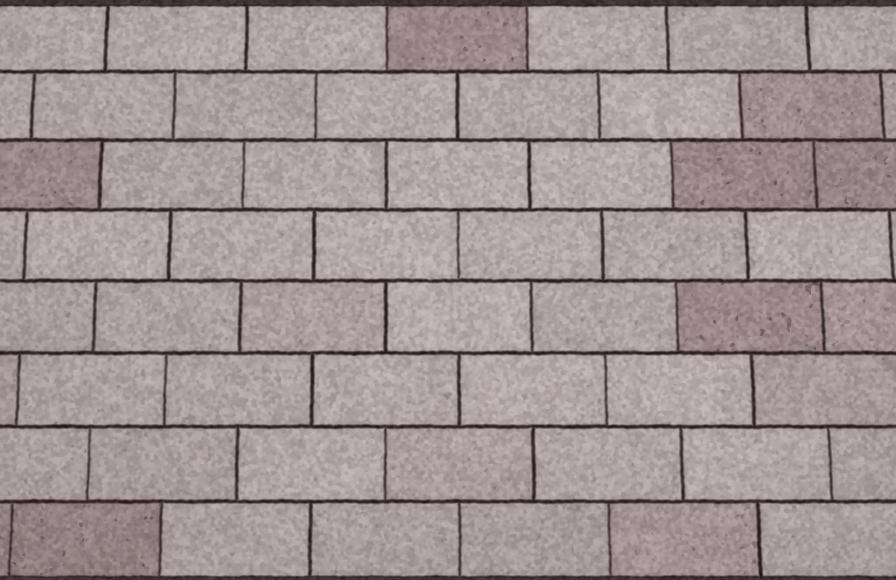
This texture is drawn by a WebGL 2 fragment shader. Its source:

```glsl
#version 300 es
precision highp float;

uniform vec2 u_resolution;
out vec4 fragColor;

#define ROWS 8.0
#define TOP_EDGE 0.008
#define ROW_HEIGHT 0.1145
#define ROW_GROWTH 0.001125
#define BRICK_WIDTH 0.1558
#define WIDTH_GROWTH 0.0015
#define JOINT_HALF 0.0031
#define JOINT_SOFT 0.0026
#define GRAIN_SCALE 165.0
#define PALE vec3(0.695, 0.645, 0.645)
#define RUST vec3(0.605, 0.525, 0.530)
#define MORTAR vec3(0.185, 0.135, 0.135)

float hash(vec2 p) {
    vec3 q = fract(p.xyx * vec3(0.1031, 0.1030, 0.0973));
    q += dot(q, q.yzx + 33.33);
    return fract((q.x + q.y) * q.z);
}

// Cellular noise: nearby grains blended by distance
float grains(vec2 p) {
    vec2 cell = floor(p);
    float total = 0.0, weight = 0.0;
    for (int j = -1; j <= 1; j++) {
        for (int i = -1; i <= 1; i++) {
            vec2 id = cell + vec2(i, j);
            vec2 center = id + vec2(hash(id + 17.0), hash(id + 59.0));
            vec2 d = center - p;
            float w = exp(-5.0 * dot(d, d));
            total += w * hash(id + 101.0);
            weight += w;
        }
    }
    return total / weight - 0.5;
}

// Layered sines for ragged joint edges
float ragged(float x, float seed) {
    return 0.5 * sin(x * 61.0 + seed * 2.3)
         + 0.3 * sin(x * 173.0 + seed * 5.1)
         + 0.3 * sin(x * 397.0 + seed * 7.7);
}

float jointMask(float dist, float halfWidth, float soft) {
    return 1.0 - smoothstep(halfWidth - soft, halfWidth + soft, dist);
}

void main() {
    vec2 uv = gl_FragCoord.xy / u_resolution;
    float aspect = u_resolution.x / u_resolution.y;
    vec2 p = vec2(uv.x * aspect, uv.y);
    float soft = max(JOINT_SOFT, 0.7 / u_resolution.y);

    // Courses grow taller toward the viewer
    float depth = 1.0 - uv.y - TOP_EDGE;
    float r = (sqrt(ROW_HEIGHT * ROW_HEIGHT + 4.0 * ROW_GROWTH * depth) - ROW_HEIGHT)
            / (2.0 * ROW_GROWTH);
    float rowHeight = ROW_HEIGHT + 2.0 * ROW_GROWTH * r;
    float bed = floor(r + 0.5);
    r += 0.0009 * ragged(p.x, bed) / rowHeight;
    float row = floor(r);

    // Running bond, fanning out from a central axis
    float width = BRICK_WIDTH + WIDTH_GROWTH * r;
    float u = (uv.x - 0.432 + 0.0003 * r) / width + 0.5 * mod(row, 2.0);
    float head = floor(u + 0.5);
    u += 0.0008 * ragged(p.y, head + row * 3.0) / (width * aspect);
    vec2 brick = vec2(floor(u), row) + 40.0;

    // Distances to the bed and head joints
    float bedDist = abs(r - bed) * rowHeight;
    float headDist = abs(u - head) * width * aspect;
    float headVary = hash(vec2(head, row) + 73.0);
    float bedHalf = JOINT_HALF + 0.0004 * ragged(p.x * 0.7, bed + 9.0);
    float headHalf = JOINT_HALF * mix(0.65, 1.05, headVary);
    float bedJoint = jointMask(bedDist, bedHalf, soft);
    float headJoint = jointMask(headDist, headHalf, soft) * mix(0.82, 1.0, headVary);
    float joint = max(bedJoint, headJoint);

    // Brick tint varies from pale to rusty
    float tint = smoothstep(0.68, 0.96, hash(brick));
    vec3 color = mix(PALE, RUST, tint);
    color += 0.035 * (hash(brick + 31.0) - 0.5);

    // Fine grain, broad mottling and sparse dark pits
    float fine = grains(p * GRAIN_SCALE);
    float broad = grains(p * GRAIN_SCALE * 0.22 + 300.0);
    float pit = smoothstep(0.37, 0.47, grains(p * GRAIN_SCALE * 0.8 + 700.0));
    color += 0.13 * fine + 0.035 * broad;
    color -= pit * mix(0.06, 0.14, tint);

    // Worn edges and uneven light
    float edge = min(bedDist, headDist);
    color *= 1.0 - 0.07 * exp(-edge * 140.0);
    color += mix(vec3(-0.012, -0.014, -0.014), vec3(0.012, 0.014, 0.020), uv.y);
    vec2 corner = uv - vec2(0.55, 0.52);
    color *= 1.02 - 0.16 * dot(corner, corner);

    // Mortar also fills the strips beyond the first and last course
    float outside = 1.0 - smoothstep(-soft, soft, r * rowHeight);
    outside = max(outside, smoothstep(-soft, soft, (r - ROWS) * rowHeight));
    vec3 mortar = MORTAR + 0.10 * fine + 0.06 * outside;
    color = mix(color, mortar, max(joint, outside));

    fragColor = vec4(clamp(color, 0.0, 1.0), 1.0);
}
```
